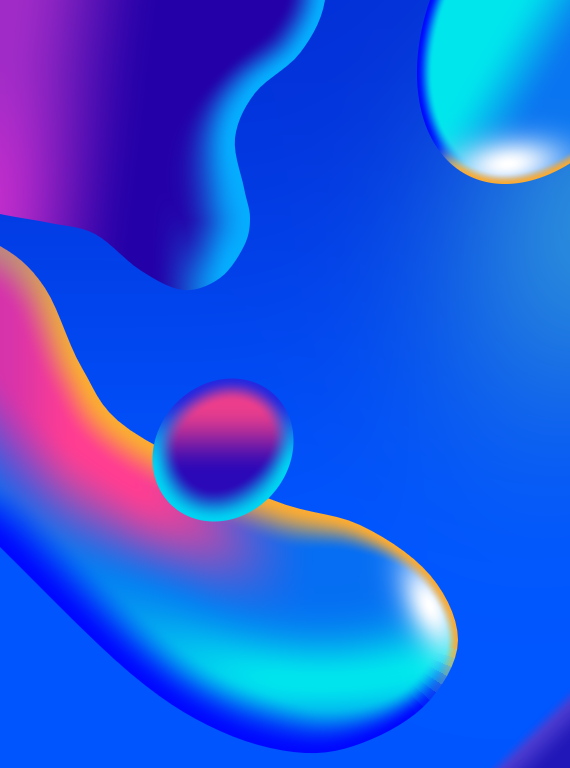
This background is drawn by a WebGL 2 fragment shader. Its source:

```glsl
#version 300 es
precision highp float;
// Glossy liquid blobs floating over a blue gradient. Two outlines are closed
// splines, two are tilted ellipses; each is shaded from its edge depth and edge
// normal, plus soft bands. The canvas is 7.68 units high, origin lower left.
uniform vec2 u_resolution;
out vec4 fragColor;

const vec3 CYAN = vec3(0.0, 0.9, 0.93);
const vec3 AZURE = vec3(0.02, 0.43, 0.95);
const vec3 INDIGO = vec3(0.14, 0.0, 0.66);
const vec3 RIM_BLUE = vec3(0.0, 0.03, 1.0);
const vec3 ORANGE = vec3(0.98, 0.67, 0.2);

// Fades from 1 at the edge to 0 at the given depth.
float nearEdge(float depth, float width) {
    return 1.0 - smoothstep(0.0, width, depth);
}

// Gaussian spot with its long axis turned by an angle.
float spot(vec2 q, float angle, vec2 radii) {
    float c = cos(angle), s = sin(angle);
    q = vec2(c * q.x + s * q.y, c * q.y - s * q.x) / radii;
    return exp(-dot(q, q));
}

vec2 catmullRom(vec2 a, vec2 b, vec2 c, vec2 d, float t) {
    return b + 0.5 * t * (c - a + t * (2.0 * a - 5.0 * b + 4.0 * c - d
        + t * (3.0 * (b - c) + d - a)));
}

// Signed distance (x) and outward edge normal (yz) of a clockwise closed spline.
vec3 splineShape(vec2 p, vec2 k[16]) {
    float best = 1e4, side = 1.0;
    vec2 normal = vec2(0.0, 1.0), start = k[0];
    for (int i = 0; i < 16; i++) {
        for (int j = 1; j <= 7; j++) {
            vec2 end = catmullRom(k[(i + 15) % 16], k[i], k[(i + 1) % 16],
                                  k[(i + 2) % 16], float(j) / 7.0);
            vec2 e = end - start, w = p - start;
            vec2 gap = w - e * clamp(dot(w, e) / dot(e, e), 0.0, 1.0);
            if (dot(gap, gap) < best) {
                best = dot(gap, gap);
                normal = normalize(vec2(-e.y, e.x));
            }
            if ((start.y > p.y) != (end.y > p.y) && w.x < e.x * w.y / e.y) side = -side;
            start = end;
        }
    }
    return vec3(side * sqrt(best), normal);
}

// The same for an ellipse, given its half extents and its skew.
vec3 ellipseShape(vec2 q, vec2 extent, float skew) {
    vec2 e = extent * extent;
    vec2 g = vec2(e.y * q.x - skew * q.y, e.x * q.y - skew * q.x) / (e.x * e.y - skew * skew);
    float r = sqrt(max(dot(q, g), 0.0)) + 1e-5, slope = length(g) + 1e-5;
    return vec3(r * (r - 1.0) / slope, g / slope);
}

vec3 backdrop(vec2 p) {
    vec3 col = mix(vec3(0.0, 0.335, 1.0), vec3(0.01, 0.19, 0.85), smoothstep(1.5, 7.9, p.y));
    col = mix(col, vec3(0.17, 0.56, 0.86), 0.95 * spot(p - vec2(6.0, 5.5), 1.2, vec2(2.1, 1.5)));
    float corner = dot(p - vec2(4.9, 0.0), vec2(0.7, -0.715));
    vec3 violet = mix(vec3(0.3, 0.24, 0.82), vec3(0.13, 0.09, 0.72), smoothstep(0.05, 0.4, corner));
    return mix(col, violet, smoothstep(-0.03, 0.13, corner));
}

vec3 purpleBlob(vec2 p, vec3 s) {
    vec3 magenta = mix(vec3(0.76, 0.18, 0.8), vec3(0.63, 0.17, 0.78), smoothstep(5.5, 7.2, p.y));
    vec3 col = mix(magenta, INDIGO, smoothstep(-0.1, 1.45, p.x - 0.12 * (p.y - 6.0)));
    float width = mix(0.85, 0.4, smoothstep(5.6, 7.2, p.y));
    return mix(col, vec3(0.02, 0.68, 1.0), nearEdge(-s.x, width) * smoothstep(1.5, 2.3, p.x));
}

vec3 tube(vec2 p, vec3 s) {
    // Signed offset from the curved spine of the pink band.
    float slope = 0.42 * p.x - 1.35;
    float off = (p.y - 4.03 + 1.35 * p.x - 0.21 * p.x * p.x) / sqrt(1.0 + slope * slope);
    float glow = (off + 1.0) / 0.43;
    vec3 col = mix(AZURE, CYAN, exp(-glow * glow) * smoothstep(0.1, 2.9, p.x));
    float along = smoothstep(0.0, 2.0, p.x);
    vec3 pink = mix(vec3(0.84, 0.2, 0.67), vec3(1.0, 0.24, 0.57), smoothstep(0.0, 0.8, p.x));
    float band = smoothstep(mix(-0.95, -0.55, along), mix(0.0, 0.25, along), off);
    col = mix(col, pink, band * (1.0 - smoothstep(1.3, 3.2, p.x)));
    // Blue underside, warm upper edge, white highlight.
    float under = smoothstep(-0.1, 0.6, dot(s.yz, vec2(-0.3, -0.95)));
    col = mix(col, RIM_BLUE, under * nearEdge(-s.x, mix(0.55, 0.25, smoothstep(2.5, 4.4, p.x))));
    col = mix(col, vec3(1.0), spot(p - vec2(4.3, 1.62), -1.15, vec2(0.5, 0.24)));
    float upper = smoothstep(-0.1, 0.6, dot(s.yz, vec2(0.6, 0.8)));
    vec3 warm = mix(vec3(0.75, 0.52, 0.5), ORANGE, smoothstep(0.0, 0.9, p.x));
    return mix(col, warm, upper * nearEdge(-s.x, mix(0.42, 0.12, smoothstep(2.8, 4.4, p.x))));
}

vec3 cyanBlob(vec2 p, vec3 s) {
    float across = dot(p - vec2(4.6, 7.08), vec2(0.85, -0.5));
    vec3 col = mix(CYAN, vec3(0.04, 0.46, 0.94), smoothstep(0.15, 0.95, across));
    col = mix(col, vec3(1.0), spot(p - vec2(5.08, 6.04), 0.12, vec2(0.55, 0.25)));
    col = mix(col, RIM_BLUE, nearEdge(-s.x, 0.16) * smoothstep(0.5, 0.95, -s.y));
    return mix(col, ORANGE, nearEdge(-s.x, 0.11) * smoothstep(0.55, 0.9, -s.z));
}

vec3 ball(vec2 q, vec3 s) {
    vec3 col = mix(vec3(0.17, 0.03, 0.72), vec3(0.92, 0.24, 0.55), smoothstep(-0.25, 0.45, q.y));
    vec3 rim = mix(vec3(0.0, 0.83, 0.95), vec3(0.14, 0.16, 0.88), smoothstep(-0.2, 0.55, q.y));
    return mix(col, rim, nearEdge(-s.x, mix(0.35, 0.23, smoothstep(-0.5, 0.2, q.y))));
}

void main() {
    float pixel = 7.68 / u_resolution.y;
    vec2 p = gl_FragCoord.xy * pixel, q = p - vec2(2.23, 3.18);
    vec3 a = splineShape(p, vec2[16](vec2(3.2, 8.4), vec2(3.25, 7.68), vec2(3.0, 7.15),
        vec2(2.55, 6.75), vec2(2.35, 6.3), vec2(2.44, 5.8), vec2(2.5, 5.5), vec2(2.44, 5.22),
        vec2(2.2, 4.9), vec2(1.83, 4.78), vec2(1.4, 4.98), vec2(0.95, 5.34), vec2(0.5, 5.45),
        vec2(0.0, 5.54), vec2(-0.7, 5.7), vec2(-0.7, 8.4)));
    vec3 b = splineShape(p, vec2[16](vec2(-0.7, 5.45), vec2(0.0, 5.22), vec2(0.45, 4.8),
        vec2(0.82, 4.0), vec2(1.3, 3.38), vec2(2.7, 2.69), vec2(3.6, 2.43), vec2(4.3, 1.93),
        vec2(4.58, 1.28), vec2(4.3, 0.68), vec2(3.72, 0.29), vec2(3.05, 0.15), vec2(2.2, 0.37),
        vec2(1.3, 0.95), vec2(0.0, 2.21), vec2(-0.7, 2.9)));
    vec3 c = ellipseShape(p - vec2(5.47, 7.48), vec2(1.3, 1.64), 0.689);
    vec3 d = ellipseShape(q, vec2(0.705, 0.715), 0.065);
    vec4 cover = clamp(0.5 - vec4(a.x, b.x, c.x, d.x) / pixel, 0.0, 1.0);
    vec3 col = mix(backdrop(p), purpleBlob(p, a), cover.x);
    col = mix(col, tube(p, b), cover.y);
    col = mix(col, cyanBlob(p, c), cover.z);
    fragColor = vec4(mix(col, ball(q, d), cover.w), 1.0);
}
```
